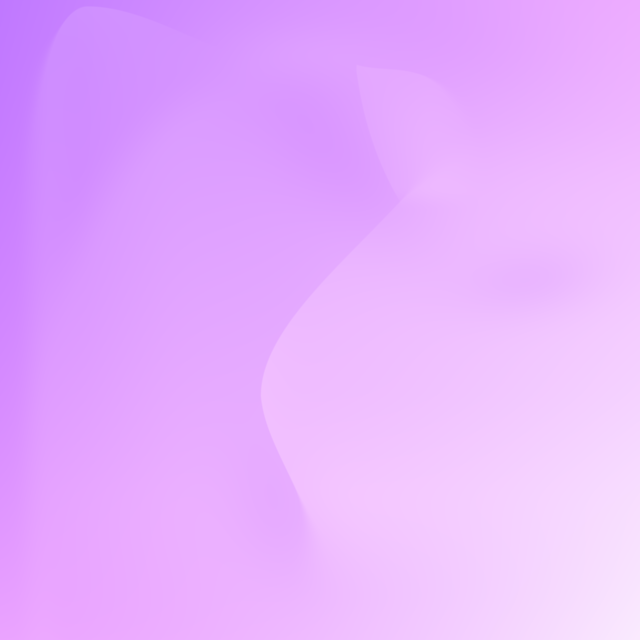
A three.js fragment shader for this background:

```glsl
// Soft violet silk: a diagonal lilac gradient with overlapping translucent folds.
varying vec2 vUv;

// Gradient colours: rows run bottom to top, columns left to right
const vec3 LOW_LEFT   = vec3(0.92, 0.64, 1.0);
const vec3 LOW_MID    = vec3(0.94, 0.74, 1.0);
const vec3 LOW_RIGHT  = vec3(0.98, 0.92, 0.995);
const vec3 MID_LEFT   = vec3(0.82, 0.525, 1.0);
const vec3 CENTRE     = vec3(0.90, 0.672, 1.0);
const vec3 MID_RIGHT  = vec3(0.95, 0.79, 1.0);
const vec3 HIGH_LEFT  = vec3(0.75, 0.47, 1.0);
const vec3 HIGH_MID   = vec3(0.855, 0.595, 1.0);
const vec3 HIGH_RIGHT = vec3(0.93, 0.675, 1.0);

// How one unit of fold brightness shifts each channel
const vec3 FOLD_TINT = vec3(0.55, 1.0, 0.0);

const float CRISP = 0.0016;        // half width of a sharp edge
const float BODY_LIGHT = 0.036;
const float CORNER_LIGHT = 0.055;
const float PLEAT_LIGHT = 0.03;
const float RIBBON_LIGHT = 0.075;
const float RIBBON_TOP_LIGHT = 0.03;
const float RIBBON_FADE = 0.25;

// Quadratic blend through three evenly spaced colours
vec3 blend3(vec3 a, vec3 b, vec3 c, float t) {
  return a * 2.0 * (t - 0.5) * (t - 1.0) + b * 4.0 * t * (1.0 - t)
       + c * 2.0 * t * (t - 0.5);
}

// Signed distance from height v to a cubic curve k drawn over u in [u0, u1]
float curveDistance(float u, float v, float u0, float u1, vec4 k) {
  float span = u1 - u0;
  float t = clamp((u - u0) / span, 0.0, 1.0);
  float s = 1.0 - t;
  float height = k.x * s * s * s + 3.0 * k.y * s * s * t
               + 3.0 * k.z * s * t * t + k.w * t * t * t;
  float slope = 3.0 * ((k.y - k.x) * s * s + 2.0 * (k.z - k.y) * s * t
              + (k.w - k.z) * t * t) / span;
  return (v - height) / sqrt(1.0 + slope * slope);
}

float edge(float d, float softness) {
  return smoothstep(-softness, softness, d);
}

// Elliptical glow, turned by an angle
float glow(vec2 p, vec2 centre, vec2 radii, float angle) {
  vec2 q = p - centre;
  float c = cos(angle), s = sin(angle);
  q = vec2(c * q.x + s * q.y, c * q.y - s * q.x) / radii;
  return exp(-dot(q, q));
}

// Broad veil rising from the lower left
float bodyFold(vec2 p) {
  float d = -curveDistance(p.x, p.y, 0.04, 0.55, vec4(0.427, 0.941, 0.857, 0.941));
  float fade = smoothstep(0.0, 0.13, p.x) * (1.0 - smoothstep(0.24, 0.5, p.x));
  return BODY_LIGHT * edge(d, 0.045) * fade * smoothstep(0.0, 0.25, p.y);
}

// Rounded crest in the upper left corner
float cornerFold(vec2 p) {
  float left = -curveDistance(p.x, p.y, 0.026, 0.137, vec4(0.74, 0.922, 0.99, 0.99));
  float right = -curveDistance(p.x, p.y, 0.137, 0.358, vec4(0.99, 0.99, 0.945, 0.919));
  float d = p.x < 0.137 ? left : right;
  float softness = mix(0.025, CRISP, smoothstep(0.03, 0.1, p.x));
  float fade = exp(-max(d, 0.0) / 0.2) * (1.0 - smoothstep(0.12, 0.37, p.x));
  return CORNER_LIGHT * edge(d, softness) * fade * smoothstep(0.02, 0.08, p.x);
}

// Small pleat in the upper right
float pleatFold(vec2 p) {
  float side = curveDistance(p.y, p.x, 0.685, 0.889, vec4(0.625, 0.585, 0.566, 0.557));
  float top = -curveDistance(p.x, p.y, 0.547, 0.758, vec4(0.902, 0.876, 0.928, 0.766));
  float softness = mix(CRISP, 0.02, smoothstep(0.66, 0.75, p.x));
  float fade = smoothstep(0.67, 0.71, p.y) * (1.0 - smoothstep(0.66, 0.77, p.x));
  return PLEAT_LIGHT * edge(side, CRISP) * edge(top, softness) * fade;
}

// Large bright ribbon, sharp along its winding left side
float ribbonFold(vec2 p) {
  float upper = curveDistance(p.y, p.x, 0.3815, 0.685, vec4(0.4076, 0.4076, 0.531, 0.625));
  float lower = curveDistance(p.y, p.x, 0.1406, 0.3815, vec4(0.488, 0.488, 0.414, 0.4076));
  float d = p.y > 0.3815 ? upper : lower;
  d -= max(p.y - 0.685, 0.0) * 0.72;
  float softness = CRISP + 0.04 * (1.0 - smoothstep(0.08, 0.24, p.y))
                 + 0.03 * smoothstep(0.685, 0.76, p.y);
  float light = mix(RIBBON_LIGHT, RIBBON_TOP_LIGHT, smoothstep(0.4, 0.7, p.y));
  float fade = smoothstep(0.05, 0.25, p.y) * (1.0 - smoothstep(0.68, 0.82, p.y));
  return light * edge(d, softness) * exp(-max(d, 0.0) / RIBBON_FADE) * fade;
}

// Shaded hollows and a pale crest between the folds
float hollows(vec2 p) {
  float ribbonSide = 0.045 * glow(p, vec2(0.55, 0.735), vec2(0.17, 0.08), -0.8);
  float ribbonFoot = 0.032 * glow(p, vec2(0.44, 0.19), vec2(0.07, 0.12), 0.3);
  float rightDip = 0.05 * glow(p, vec2(0.835, 0.56), vec2(0.11, 0.055), 0.15);
  float topDip = 0.025 * glow(p, vec2(0.72, 0.93), vec2(0.2, 0.1), -0.2);
  float crest = 0.028 * glow(p, vec2(0.46, 0.915), vec2(0.14, 0.05), 0.0);
  return crest - ribbonSide - ribbonFoot - rightDip - topDip;
}

void main() {
  vec2 p = vUv;
  vec3 low = blend3(LOW_LEFT, LOW_MID, LOW_RIGHT, p.x);
  vec3 mid = blend3(MID_LEFT, CENTRE, MID_RIGHT, p.x);
  vec3 high = blend3(HIGH_LEFT, HIGH_MID, HIGH_RIGHT, p.x);
  vec3 colour = blend3(low, mid, high, p.y);
  float light = bodyFold(p) + cornerFold(p) + pleatFold(p) + ribbonFold(p) + hollows(p);
  gl_FragColor = vec4(clamp(colour + FOLD_TINT * light, 0.0, 1.0), 1.0);
}
```
